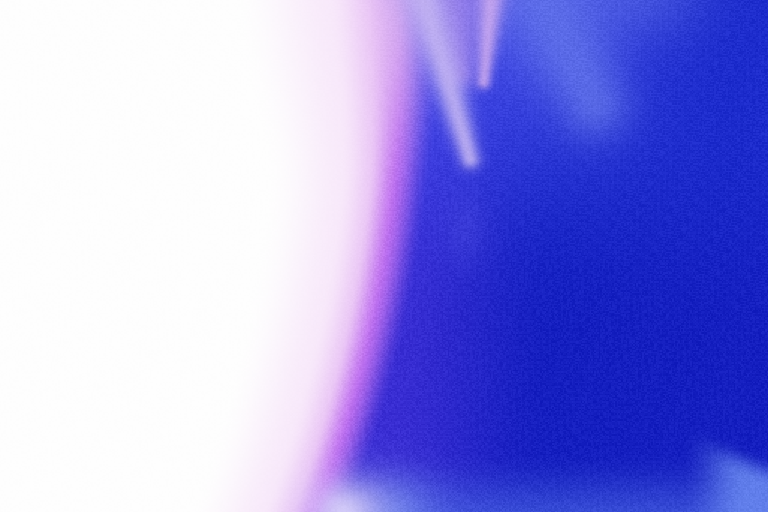
A Shadertoy shader for this background:

```glsl
// Soft white field melting through pink and magenta into deep blue, with blurred light streaks and fine grain

float hash(vec2 p) {
    return fract(sin(dot(p, vec2(127.1, 311.7))) * 43758.5453);
}

// Soft light along the segment a-b, its radius changing from ra to rb
float streak(vec2 p, vec2 a, vec2 b, float ra, float rb) {
    vec2 ab = b - a;
    float h = clamp(dot(p - a, ab) / dot(ab, ab), 0.0, 1.0);
    float d = length(p - a - ab * h) / mix(ra, rb, h);
    return exp(-d * d);
}

// Soft elliptical light
float glow(vec2 p, vec2 centre, vec2 radius) {
    vec2 q = (p - centre) / radius;
    return exp(-dot(q, q));
}

// Colour across the border; d is the signed distance to the magenta band
vec3 borderRamp(float d, vec3 band, vec3 blue) {
    vec3 c = mix(vec3(0.995), vec3(0.97, 0.91, 0.98), smoothstep(-0.25, -0.08, d));
    c = mix(c, vec3(0.91, 0.76, 0.96), smoothstep(-0.105, -0.025, d));
    c = mix(c, band, smoothstep(-0.05, 0.008, d));
    return mix(c, blue, smoothstep(-0.008, 0.07, d));
}

void mainImage(out vec4 fragColor, in vec2 fragCoord) {
    // Height runs from 0 to 1, width from 0 to about 1.5
    vec2 p = fragCoord / iResolution.y;
    p.x *= 1.5 * iResolution.y / iResolution.x;

    // Blue body: violet beside the border, deeper to the right
    vec3 blue = mix(vec3(0.23, 0.18, 0.83), vec3(0.08, 0.12, 0.75), smoothstep(0.72, 1.1, p.x));
    blue = mix(blue, vec3(0.25, 0.26, 0.86), 0.75 * smoothstep(0.45, 1.0, p.y) * smoothstep(1.45, 1.0, p.x));
    blue += vec3(0.03, 0.05, 0.05) * smoothstep(0.3, 0.8, p.y);

    // Curved border with a paler band near the top
    float border = 0.618 + 0.37 * p.y - 0.21 * p.y * p.y;
    float topFade = smoothstep(0.6, 1.0, p.y);
    vec3 band = mix(vec3(0.75, 0.44, 0.94), vec3(0.83, 0.66, 0.94), topFade);
    float d = p.x - border;
    vec3 col = borderRamp(d / mix(1.0, 1.3, topFade), band, blue);

    // Periwinkle haze at the top
    vec3 periwinkle = vec3(0.40, 0.47, 0.92);
    col = mix(col, periwinkle, 0.75 * streak(p, vec2(1.06, 1.0), vec2(1.16, 0.8), 0.11, 0.07));
    col = mix(col, periwinkle, 0.45 * glow(p, vec2(1.24, 1.02), vec2(0.14, 0.10)));
    col = mix(col, vec3(0.30, 0.30, 0.88), 0.35 * glow(p, vec2(0.91, 0.55), vec2(0.04, 0.07)));

    // Lilac veil and two narrow streaks
    col = mix(col, vec3(0.66, 0.54, 0.92), 0.75 * streak(p, vec2(0.88, 1.05), vec2(0.90, 0.86), 0.10, 0.035));
    col = mix(col, vec3(0.78, 0.72, 0.95), 0.85 * streak(p, vec2(0.82, 1.03), vec2(0.918, 0.69), 0.045, 0.020));
    col = mix(col, vec3(0.85, 0.70, 0.94), 0.75 * streak(p, vec2(0.963, 1.04), vec2(0.945, 0.84), 0.028, 0.014));

    // Light rising from the bottom edge
    float floorLight = smoothstep(0.12, -0.03, p.y) * smoothstep(0.68, 0.80, p.x);
    col = mix(col, vec3(0.28, 0.38, 0.88), 0.75 * floorLight);
    col = mix(col, vec3(0.50, 0.58, 0.94), 0.65 * glow(p, vec2(0.76, -0.01), vec2(0.09, 0.08)));
    col = mix(col, vec3(0.87, 0.84, 0.98), 0.90 * glow(p, vec2(0.67, 0.0), vec2(0.075, 0.065)));

    // Slanted light in the lower right corner
    float slope = 0.146 - 0.43 * (p.x - 1.387) - p.y;
    float corner = smoothstep(-0.012, 0.05, slope) * smoothstep(1.33, 1.46, p.x);
    col = mix(col, vec3(0.40, 0.52, 0.93), 0.9 * corner);

    // Fine grain, weaker on white
    float grain = hash(floor(p * 342.0)) - 0.5;
    col += grain * mix(0.06, 0.004, smoothstep(0.3, 1.0, col.g));

    fragColor = vec4(clamp(col, 0.0, 1.0), 1.0);
}
```
